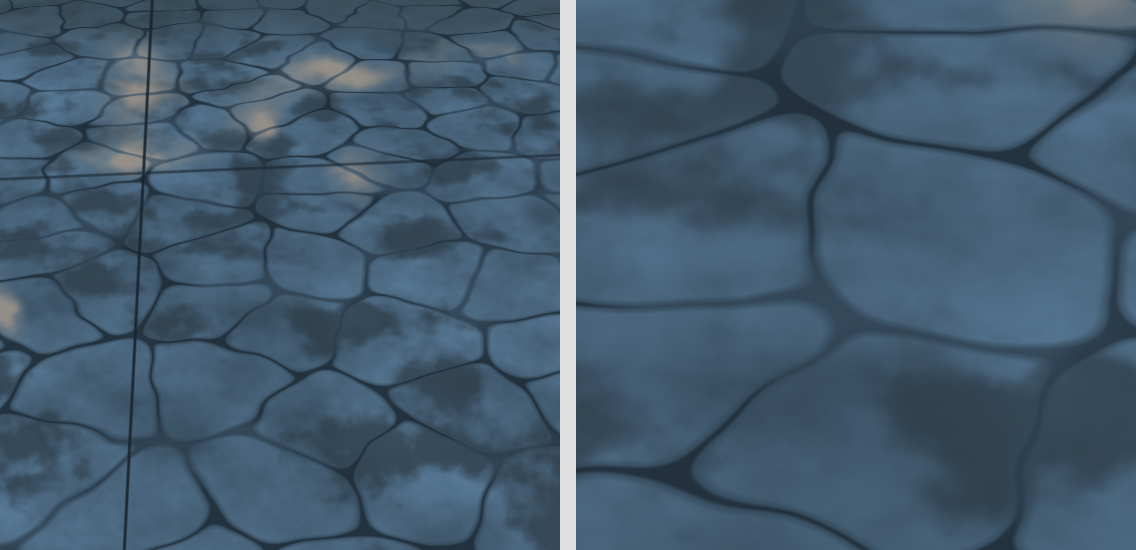
Left: the whole. Right: its middle third, enlarged.
Reproduce this texture procedurally as a Shadertoy shader.

```glsl
// Stamped concrete paving of irregular stones in blue shade, seen in perspective with sun flecks.

const vec3 STONE_DARK  = vec3(0.205, 0.285, 0.350);
const vec3 STONE_LIGHT = vec3(0.350, 0.480, 0.595);
const vec3 STAIN       = vec3(0.175, 0.235, 0.280);
const vec3 GROUT       = vec3(0.200, 0.280, 0.345);
const vec3 CREVICE     = vec3(0.115, 0.165, 0.210);
const vec3 FAR_SHADE   = vec3(0.215, 0.285, 0.330);
const vec3 SUN_SOFT    = vec3(0.390, 0.455, 0.500);
const vec3 SUN_WARM    = vec3(0.620, 0.580, 0.540);

const float HORIZON = 1.75;             // height of the vanishing line
const vec2  GROUND_SCALE = vec2(6.7, 15.0);
const float JITTER = 0.82;              // irregularity of the stones
const float ROUNDING = 21.0;            // higher gives sharper stone corners
const float JOINT_WIDTH = 0.045;
const float CREVICE_WIDTH = 0.017;
const float CUT_WIDTH = 0.0026;

// Sun flecks: centre, then radii
const int FLECK_COUNT = 7;
const vec4 FLECKS[FLECK_COUNT] = vec4[](
    vec4(0.25, 0.84, 0.07, 0.09), vec4(0.48, 0.78, 0.07, 0.06),
    vec4(0.61, 0.69, 0.09, 0.04), vec4(0.00, 0.44, 0.04, 0.06),
    vec4(0.62, 0.86, 0.12, 0.03), vec4(0.25, 0.71, 0.12, 0.03),
    vec4(0.87, 0.89, 0.09, 0.03));

float hash(vec2 p) {
    return fract(sin(dot(p, vec2(127.1, 311.7))) * 43758.5453);
}

vec2 hash2(vec2 p) {
    return vec2(hash(p), hash(p + 57.3));
}

float noise(vec2 p) {
    vec2 i = floor(p), f = fract(p);
    f = f * f * (3.0 - 2.0 * f);
    return mix(mix(hash(i), hash(i + vec2(1, 0)), f.x),
               mix(hash(i + vec2(0, 1)), hash(i + vec2(1, 1)), f.x), f.y);
}

float fbm(vec2 p) {
    float sum = 0.0, amp = 0.533;
    for (int i = 0; i < 4; i++) {
        sum += amp * noise(p);
        p = mat2(1.6, 1.2, -1.2, 1.6) * p + 11.7;
        amp *= 0.5;
    }
    return sum;
}

vec2 stoneCentre(vec2 cell) {
    return cell + 0.5 + JITTER * (hash2(cell) - 0.5);
}

// x: rounded distance to the joint, y: random value of the stone
vec2 stones(vec2 g) {
    vec2 base = floor(g), nearest = vec2(0), home = base;
    float best = 1e3;
    for (int j = -1; j <= 1; j++)
    for (int i = -1; i <= 1; i++) {
        vec2 cell = base + vec2(i, j);
        vec2 r = stoneCentre(cell) - g;
        if (dot(r, r) < best) { best = dot(r, r); nearest = r; home = cell; }
    }
    float sum = 0.0;
    for (int j = -2; j <= 2; j++)
    for (int i = -2; i <= 2; i++) {
        vec2 r = stoneCentre(home + vec2(i, j)) - g;
        vec2 between = r - nearest;
        if (dot(between, between) > 1e-4)
            sum += exp(-ROUNDING * dot(0.5 * (r + nearest), normalize(between)));
    }
    return vec2(-log(sum) / ROUNDING, hash(home + 9.1));
}

float sunlight(vec2 uv) {
    float light = 0.0;
    vec2 warped = uv + 0.07 * (vec2(fbm(uv * 9.0), fbm(uv * 9.0 + 31.0)) - 0.5);
    for (int i = 0; i < FLECK_COUNT; i++) {
        vec2 q = (warped - FLECKS[i].xy) / FLECKS[i].zw;
        light += exp(-dot(q, q));
    }
    return light * smoothstep(0.25, 0.72, fbm(uv * vec2(9.0, 14.0) + 4.0));
}

float cutLine(float d, float pixel) {
    return 1.0 - smoothstep(CUT_WIDTH * 0.3, CUT_WIDTH + pixel, abs(d));
}

void mainImage(out vec4 fragColor, in vec2 fragCoord) {
    vec2 uv = fragCoord / iResolution.xy;
    float pixel = 1.0 / iResolution.y;

    // Ground plane
    float depth = HORIZON - uv.y;
    vec2 ground = vec2(uv.x - 0.5, 1.0) * GROUND_SCALE / depth + vec2(3.3, 0.4);
    float soft = 0.4 * GROUND_SCALE.y / (depth * depth) * pixel;
    vec2 wobble = vec2(noise(ground * 3.5), noise(ground * 3.5 + 19.0)) - 0.5;
    vec2 stone = stones(ground + 0.11 * wobble);

    // Mottled stone faces
    float tone = 0.54 + 0.75 * (fbm(ground * 2.3) - 0.5) + 0.7 * (fbm(uv * 4.0 + 7.0) - 0.5)
               + 0.16 * (stone.y - 0.5) + 0.22 * (fbm(uv * vec2(55.0, 70.0)) - 0.5);
    vec3 col = mix(STONE_DARK, STONE_LIGHT, clamp(tone, 0.0, 1.0));
    float stain = smoothstep(0.48, 0.74, fbm(ground * 1.3 + 23.0) + 0.3 * (fbm(uv * 34.0) - 0.5));
    col = mix(col, STAIN, 0.75 * stain);
    col = mix(col, FAR_SHADE, 0.75 * smoothstep(0.86, 1.0, uv.y));

    // Joints: a broad soft groove with a thin dark crevice
    float wear = smoothstep(0.25, 0.6, noise(ground * 1.4 + 40.0));
    float joint = 1.0 - smoothstep(JOINT_WIDTH * 0.3, JOINT_WIDTH + soft, stone.x);
    float crevice = 1.0 - smoothstep(0.0, CREVICE_WIDTH + soft, stone.x);
    col = mix(col, GROUT, 0.65 * joint);
    col = mix(col, CREVICE, crevice * mix(0.25, 0.8, wear));

    // Sun flecks, dimmer inside the joints
    float sun = sunlight(uv) * (1.0 - 0.5 * joint);
    col = mix(col, SUN_SOFT, 0.6 * smoothstep(0.05, 0.45, sun));
    col = mix(col, SUN_WARM, 0.85 * smoothstep(0.3, 0.95, sun));

    // Saw cuts
    float upright = cutLine(uv.x - mix(0.222, 0.272, uv.y), pixel);
    float across = cutLine(uv.y - mix(0.674, 0.718, uv.x), pixel);
    col = mix(col, CREVICE * 0.85, max(0.9 * upright, 0.6 * across));

    fragColor = vec4(col, 1.0);
}
```
